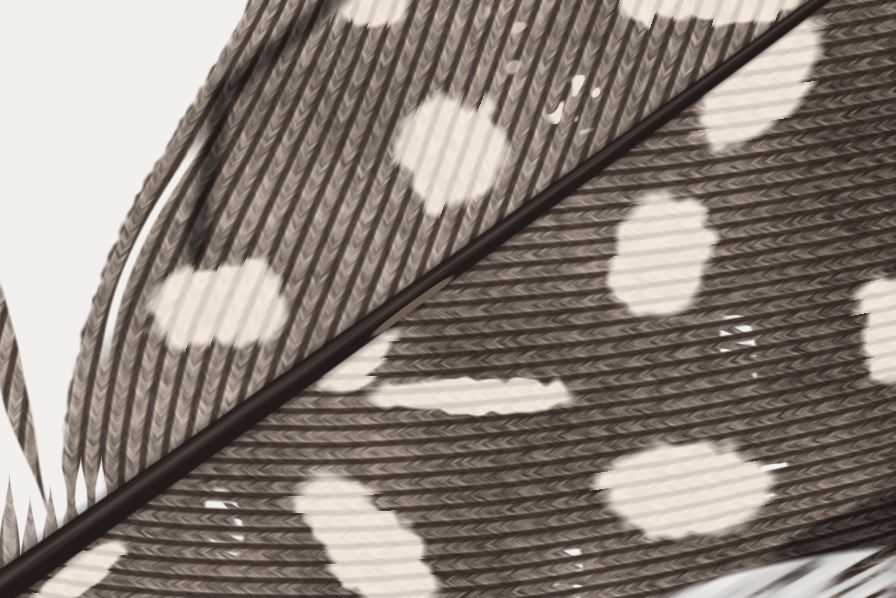
This texture is drawn by a WebGL 1 fragment shader. Its source:

```glsl
precision highp float;
uniform vec2 u_resolution;

const vec3 BACKDROP = vec3(0.945, 0.94, 0.93);
const vec3 CREAM = vec3(0.94, 0.89, 0.845);
const vec3 DARK = vec3(0.17, 0.125, 0.105);
const vec3 PALE = vec3(0.83, 0.77, 0.72);
const float UPPER_PITCH = 0.034;
const float LOWER_PITCH = 0.0285;
const float BARBULE_PITCH = 0.0085;
const float UPPER_TONE = 0.6;
const float LOWER_TONE = 0.44;
const float VANE_EDGE = 0.107;

float hash(vec2 p) {
  vec3 q = fract(p.xyx * 0.1031);
  q += dot(q, q.yzx + 33.33);
  return fract((q.x + q.y) * q.z);
}

float noise(vec2 p) {
  vec2 i = floor(p), f = fract(p);
  f = f * f * (3.0 - 2.0 * f);
  return mix(mix(hash(i), hash(i + vec2(1, 0)), f.x),
             mix(hash(i + vec2(0, 1)), hash(i + vec2(1, 1)), f.x), f.y);
}

// Rises over a..b and falls over c..d.
float band(float x, float a, float b, float c, float d) {
  return smoothstep(a, b, x) * (1.0 - smoothstep(c, d, x));
}

// Soft rotated ellipse, squared off a little.
float spot(vec2 p, float x, float y, float rx, float ry, float angle) {
  float c = cos(angle), s = sin(angle);
  p -= vec2(x, y);
  vec2 d = abs(vec2(c * p.x + s * p.y, c * p.y - s * p.x)) / vec2(rx, ry);
  return 1.0 - smoothstep(0.86, 1.1, pow(pow(d.x, 2.5) + pow(d.y, 2.5), 0.4));
}

float segment(vec2 p, vec2 a, vec2 b) {
  vec2 d = b - a;
  return length(p - a - d * clamp(dot(p - a, d) / dot(d, d), 0.0, 1.0));
}

// One barb: dark groove, bright rib and herringbone barbules.
vec3 barb(float lane, float along, float tone, float white) {
  float f = fract(lane), id = floor(lane);
  float chevron = along / BARBULE_PITCH - abs(f - 0.55) * 5.0;
  float streak = noise(vec2(chevron, id * 13.0 + f * 2.5)) - 0.5;
  float fine = noise(vec2(chevron * 1.9 + 40.0, id * 7.0 + f * 4.0)) - 0.5;
  float groove = 1.0 - smoothstep(0.07, 0.27, min(f, 1.0 - f));
  float rib = band(f, 0.14, 0.24, 0.24, 0.42);
  float value = tone + streak * 0.38 + fine * 0.22 + rib * 0.12;
  value *= 1.0 - 0.72 * groove;
  vec3 brown = mix(DARK, PALE, clamp(value, 0.0, 1.15));
  return mix(brown, CREAM * (1.0 - 0.1 * groove + 0.05 * streak), min(white, 1.0));
}

vec3 upperVane(vec2 p) {
  float h = max(p.y - 0.2, 0.0);
  float u = p.x - mix(0.54 * h * h, 0.36 * h, smoothstep(0.1, 0.7, p.x));
  u += 0.003 * (noise(p * 9.0) - 0.5);
  float lane = u / UPPER_PITCH, f = fract(lane), id = floor(lane);
  vec2 q = p + vec2(0.3, 1.0) * (hash(vec2(id, 3.0)) - 0.5) * 0.028;
  q += 0.016 * (noise(p * 45.0) - 0.5);
  float white = spot(q, 0.755, 0.75, 0.083, 0.097, 0.35);
  white += spot(q, 0.365, 0.487, 0.115, 0.073, 0.05);
  white += spot(q, 0.62, 0.995, 0.065, 0.042, 0.2);
  white += spot(q, 1.19, 1.005, 0.16, 0.045, 0.0);
  vec3 col = barb(lane, p.y, UPPER_TONE + 0.22 * (noise(p * 6.0) - 0.5), white);

  // Pale split tips and a folded dark strand.
  float tips = spot(p, 0.97, 0.83, 0.06, 0.05, 0.6);
  tips += 0.6 * spot(p, 0.86, 0.95, 0.05, 0.08, 0.0);
  col = mix(col, CREAM, tips * smoothstep(0.62, 0.8, noise(vec2(lane * 2.0, p.y * 45.0))));
  vec2 bend = vec2(0.37, 0.84);
  float fold = min(segment(p, vec2(0.57, 1.01), bend), segment(p, bend, vec2(0.325, 0.58)));
  col *= 1.0 - 0.55 * (1.0 - smoothstep(0.004, 0.03, fold));

  // Openings and loose tuft along the free edge.
  float slit = 1.0 - smoothstep(0.004, 0.01, abs(u - 0.147 + 0.006 * sin(p.y * 14.0)));
  slit *= band(p.y, 0.36, 0.46, 0.72, 0.8);
  float wedge = 0.34 * band(p.y, 0.11, 0.16, 0.17, 0.25);
  float gap = 1.0 - smoothstep(wedge - 0.1, wedge + 0.02, min(f, 1.0 - f));
  gap *= step(0.02, wedge) * (1.0 - smoothstep(0.17, 0.2, u));
  float cover = smoothstep(-0.006, 0.004, u - VANE_EDGE + 0.008 * (noise(p * 70.0) - 0.5));
  float taper = 0.6 * smoothstep(0.08, 0.25, p.y + 0.05 * hash(vec2(id, 8.0)));
  float tuft = 1.0 - smoothstep(0.46 - taper, 0.56 - taper, abs(f - 0.5));
  cover = max(cover, tuft * 0.8) * (1.0 - max(slit, gap));

  // Separate strand on the far left.
  float strandX = 0.06 - 0.2 * (p.y - 0.22) - 0.012 * sin((p.y - 0.2) * 9.0);
  float width = 0.003 + 0.019 * band(p.y, 0.16, 0.33, 0.4, 0.57);
  float strand = 1.0 - smoothstep(width - 0.004, width + 0.003, abs(p.x - strandX));
  strand *= 1.0 - smoothstep(0.5, 0.54, p.y);
  return mix(BACKDROP, col, max(cover, strand));
}

vec3 lowerVane(vec2 p) {
  float s = p.x - 0.5, low = 1.0 - p.y;
  float v = p.y - (0.09 + 0.1 * low * low) * s * s + 0.004 * (noise(p * 7.0) - 0.5);
  float lane = v / LOWER_PITCH, f = fract(lane), id = floor(lane);
  vec2 q = p + vec2((hash(vec2(id, 5.0)) - 0.5) * 0.03, 0.0);
  q += 0.016 * (noise(p * 45.0) - 0.5);
  float white = spot(q, 1.27, 0.87, 0.145, 0.07, 0.85);
  white += spot(q, 1.105, 0.57, 0.083, 0.103, -0.15);
  white += spot(q, 1.51, 0.45, 0.075, 0.092, 0.0);
  white += spot(q, 0.78, 0.338, 0.175, 0.03, 0.0);
  white += spot(q, 0.595, 0.395, 0.085, 0.033, 0.6);
  white += spot(q, 1.14, 0.18, 0.14, 0.078, 0.05);
  white += spot(q, 0.61, 0.085, 0.15, 0.07, -0.85);
  white += spot(q, 0.13, 0.04, 0.085, 0.028, 0.65);
  float tone = LOWER_TONE + 0.26 * (noise(p * 5.0 + 9.0) - 0.5);
  vec3 col = barb(lane, p.x, tone - 0.1 * smoothstep(1.1, 1.5, p.x), white);

  // Bright notches where barbs have parted.
  float notch = spot(p, 0.375, 0.125, 0.03, 0.06, 0.2);
  notch += spot(p, 1.235, 0.41, 0.03, 0.07, 0.1);
  notch += spot(p, 1.295, 0.2, 0.025, 0.04, 0.0);
  notch += spot(p, 0.95, 0.04, 0.025, 0.06, 0.0);
  notch *= smoothstep(0.48, 0.62, noise(vec2(p.x * 45.0 + f * 2.0, id * 3.0 + f)));
  col = mix(col, BACKDROP, notch * band(f, 0.1, 0.3, 0.5, 0.75));

  // Shaded corner and loose down beneath it.
  col *= 1.0 - 0.5 * spot(p, 1.44, 0.105, 0.17, 0.05, 0.4);
  float down = spot(p, 1.34, 0.01, 0.25, 0.055, 0.18);
  float hair = noise(vec2((p.y - 0.55 * p.x) * 90.0, p.x * 9.0));
  return mix(col, BACKDROP * (0.7 + 0.3 * hair), down * smoothstep(0.12, 0.5, hair));
}

void main() {
  vec2 p = gl_FragCoord.xy / u_resolution.y;
  float edge = 1.0 / u_resolution.y;
  float across = (p.y - 0.015 - 0.7 * p.x - 0.013 * p.x * p.x) * 0.815;
  vec3 col = mix(lowerVane(p), upperVane(p), smoothstep(-edge, edge, across));

  // Central shaft with contact shadow, sheen and groove.
  float halfWidth = mix(0.027, 0.011, clamp(p.x / 1.37, 0.0, 1.0));
  float t = across / halfWidth, aa = 1.5 * edge / halfWidth;
  col *= 0.7 + 0.3 * smoothstep(0.9, 1.7, abs(t));
  float sheen = exp(-8.0 * (t - 0.35) * (t - 0.35));
  sheen *= 0.35 + 0.5 * noise(vec2(p.x * 12.0, t * 5.0));
  vec3 shaft = mix(vec3(0.13, 0.1, 0.095), vec3(0.34, 0.29, 0.27), sheen);
  float groove = spot(p, 0.69, 0.488, 0.085, 0.007, 0.63);
  shaft = mix(shaft, vec3(0.56, 0.48, 0.42), groove * 0.7);
  col = mix(col, shaft, 1.0 - smoothstep(1.0 - aa, 1.0 + aa, abs(t)));
  gl_FragColor = vec4(col, 1.0);
}
```
